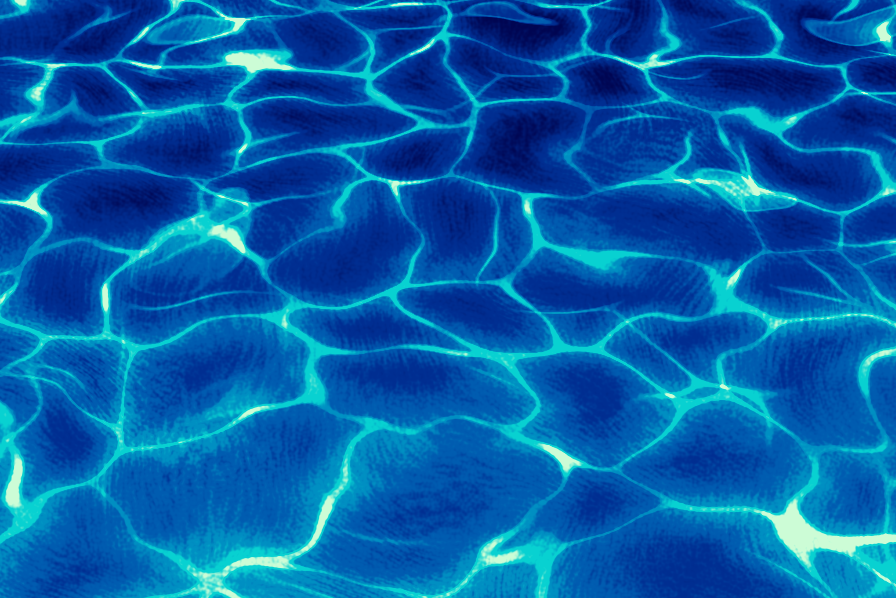
A WebGL 1 fragment shader for this texture:

```glsl
precision highp float;
// Sunlit pool water: a net of bright caustic lines over deep blue, seen at a slant.
// Warped Voronoi borders with softened corners give the net; gradient noise varies
// its strength, adds smears, lens-shaped glints and fine fibres; a ramp colours it.

uniform vec2 u_resolution;

#define HORIZON 2.5            // height at which the water plane vanishes
#define CELLS vec2(3.3, 4.6)   // cells per canvas height at the lower edge
#define WARP 0.60              // bending of the net
#define ROUNDING 26.0          // lower values round the cell corners more
#define NEAR_LIGHT 0.29        // water lightness at the lower edge
#define FAR_LIGHT 0.08         // water lightness at the upper edge
#define GLOW 0.55              // strength of the halo around the lines
#define CORE 0.72              // strength of the sharp lines
#define FIBRE 0.20             // strength of the fine fibres

vec2 hash2(vec2 p) {
  p = vec2(dot(p, vec2(127.1, 311.7)), dot(p, vec2(269.5, 183.3)));
  return fract(sin(p) * 43758.545);
}

float cornerSlope(vec2 cell, vec2 corner, vec2 f) {
  float angle = 6.2832 * hash2(cell + corner).x;
  return dot(vec2(cos(angle), sin(angle)), f - corner);
}

float gradientNoise(vec2 p) {
  vec2 i = floor(p), f = fract(p);
  vec2 u = f * f * f * (f * (f * 6.0 - 15.0) + 10.0);
  float low = mix(cornerSlope(i, vec2(0, 0), f), cornerSlope(i, vec2(1, 0), f), u.x);
  float high = mix(cornerSlope(i, vec2(0, 1), f), cornerSlope(i, vec2(1, 1), f), u.x);
  return mix(low, high, u.y);
}

vec2 noisePair(vec2 p) {
  return vec2(gradientNoise(p), gradientNoise(p + vec2(17.3, 41.9)));
}

vec2 seed(vec2 cell) {
  return 0.06 + 0.88 * hash2(cell);
}

// Distance to the nearest Voronoi border, blended smoothly at the corners
float borderDistance(vec2 p) {
  vec2 i = floor(p), f = fract(p);
  vec2 home = vec2(0), toHome = vec2(0);
  float nearest = 8.0;
  for (int y = -1; y <= 1; y++)
    for (int x = -1; x <= 1; x++) {
      vec2 cell = vec2(x, y);
      vec2 r = cell + seed(i + cell) - f;
      if (dot(r, r) < nearest) {
        nearest = dot(r, r);
        home = cell;
        toHome = r;
      }
    }
  float sum = 0.0;
  for (int y = -2; y <= 2; y++)
    for (int x = -2; x <= 2; x++) {
      vec2 cell = home + vec2(x, y);
      vec2 r = cell + seed(i + cell) - f;
      vec2 gap = r - toHome;
      if (dot(gap, gap) > 0.0001)
        sum += exp(-ROUNDING * dot(0.5 * (r + toHome), normalize(gap)));
    }
  return max(-log(sum) / ROUNDING, 0.0);
}

vec3 waterColour(float t) {
  vec3 c = mix(vec3(0.0, 0.02, 0.32), vec3(0.0, 0.18, 0.57), smoothstep(-0.04, 0.20, t));
  c = mix(c, vec3(0.0, 0.36, 0.69), smoothstep(0.20, 0.38, t));
  c = mix(c, vec3(0.0, 0.56, 0.76), smoothstep(0.38, 0.55, t));
  c = mix(c, vec3(0.03, 0.82, 0.82), smoothstep(0.56, 0.78, t));
  return mix(c, vec3(0.80, 0.99, 0.84), smoothstep(0.92, 1.16, t));
}

void main() {
  vec2 uv = gl_FragCoord.xy / u_resolution.y;
  float far = uv.y;

  // Slanted water plane, then bent by broad and small waves
  float depth = HORIZON / (HORIZON - uv.y);
  vec2 plane = vec2(uv.x - 0.75, HORIZON) * depth * CELLS;
  float pixel = depth * depth * CELLS.y / u_resolution.y;
  vec2 wave = noisePair(plane * 0.8);
  vec2 p = plane + WARP * wave + 0.14 * noisePair(plane * 2.3 + 5.0);

  // Main net, with strength drifting along its lines
  float d = borderDistance(p);
  float strength = smoothstep(-0.35, 0.30, gradientNoise(plane * 1.1 + 31.0));
  float spark = smoothstep(0.05, 0.40, gradientNoise(plane * 1.7 + 63.0));
  float halo = exp(-d * mix(7.0, 10.5, far)) * (0.3 + 0.7 * strength);
  float width = 0.014 + 0.012 * strength + 0.03 * spark + 0.9 * pixel;
  float core = (1.0 - smoothstep(0.2 * width, width, d)) * (0.16 + 0.32 * strength + 0.55 * spark);

  // Fainter crossing net
  float d2 = borderDistance(p * 0.85 + 0.5 * wave.yx + 23.7);
  float strength2 = smoothstep(-0.1, 0.4, gradientNoise(plane * 0.9 + 87.0));
  halo += 0.5 * strength2 * exp(-d2 * 9.0);
  halo = 1.0 - exp(-1.1 * halo);
  core += 0.6 * strength2 * (1.0 - smoothstep(0.0, 0.025 + pixel, d2)) * (0.35 + far);

  // Lens-shaped glints with bright rims, mostly far away
  float lens = gradientNoise(p * vec2(0.9, 1.1) + 112.0) - 0.39;
  float rim = 1.0 - smoothstep(0.0, 0.03 + pixel, abs(lens));
  float glint = (0.25 * smoothstep(-0.02, 0.05, lens) + 0.35 * rim) * smoothstep(0.4, 0.75, far);

  // Fine fibres, upright or sloping, and soft smears that follow the waves
  vec2 flow = uv + 0.08 * wave + 0.02 * noisePair(uv * 9.0);
  float upright = gradientNoise(flow * vec2(135.0, 28.0));
  float sloping = gradientNoise(vec2(flow.x - 0.8 * flow.y, flow.y + 0.5 * flow.x) * vec2(30.0, 130.0));
  float turn = smoothstep(-0.2, 0.2, gradientNoise(plane * 0.6 + 51.0));
  float fibre = mix(upright, sloping, turn) + 0.7 * gradientNoise(uv * 165.0 + 7.0);
  float smear = smoothstep(0.05, 0.5, gradientNoise(plane * 0.75 + 141.0));

  float light = mix(NEAR_LIGHT, FAR_LIGHT, smoothstep(0.0, 1.0, far));
  light += 0.10 * gradientNoise(plane * 0.5 + 9.0) + 0.15 * smear * (1.0 + 0.5 * fibre);
  light -= 0.06 * smoothstep(0.12, 0.45, d);
  light += GLOW * halo + CORE * core + glint + FIBRE * fibre * (0.35 + 0.7 * halo);
  gl_FragColor = vec4(waterColour(light), 1.0);
}
```
